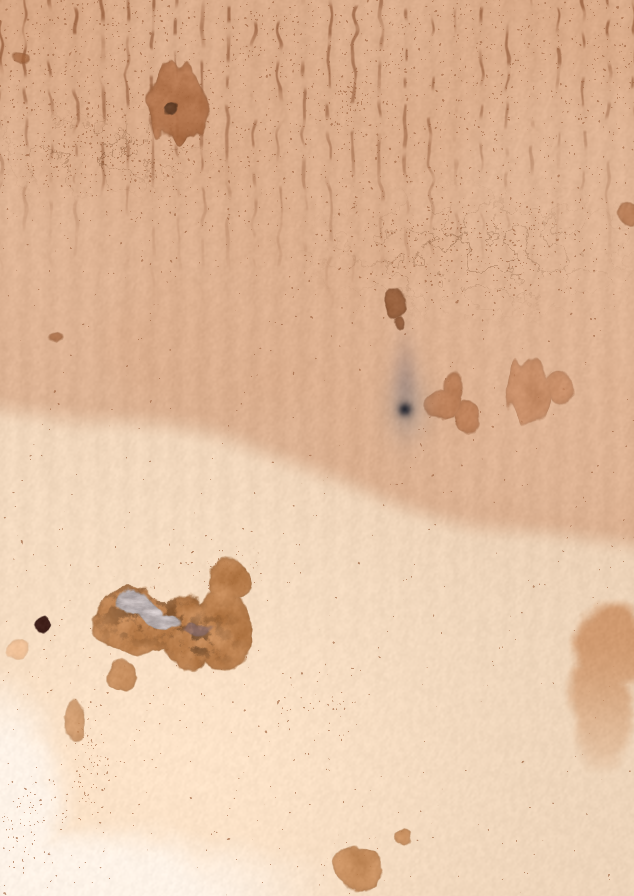
Reproduce this texture procedurally as a Shadertoy shader.

```glsl
// Aged, water-stained cardboard: a brown upper sheet fades across a slanted
// tide line into cream paper. Warped ellipses form the stains; value noise
// adds fibres, cracked corrugation streaks and scattered specks.

float hash(vec2 p) {
    return fract(sin(dot(p, vec2(127.1, 311.7))) * 43758.545);
}

float noise(vec2 p) {
    vec2 i = floor(p), f = fract(p);
    f = f * f * (3. - 2. * f);
    return mix(mix(hash(i), hash(i + vec2(1, 0)), f.x),
               mix(hash(i + vec2(0, 1)), hash(i + 1.), f.x), f.y);
}

float fbm(vec2 p) {
    float sum = 0., amp = .5;
    for (int i = 0; i < 5; i++) {
        sum += amp * noise(p);
        p = mat2(1.6, 1.2, -1.2, 1.6) * p + 7.3;
        amp *= .5;
    }
    return sum;
}

// Approximate signed distance to an ellipse at x, y with radii rx, ry
float blob(vec2 p, float x, float y, float rx, float ry) {
    return (length((p - vec2(x, y)) / vec2(rx, ry)) - 1.) * min(rx, ry);
}

// Soft elliptical falloff, 1 at the center
float glow(vec2 p, float x, float y, float rx, float ry) {
    vec2 d = (p - vec2(x, y)) / vec2(rx, ry);
    return exp(-dot(d, d));
}

// Lays a stain with a slightly darker dried rim
void stain(inout vec3 col, float d, vec3 tint, float strength) {
    float edge = max(.0013, .8 / iResolution.y);
    tint *= 1. - .13 * exp(-abs(d) * 500.);
    col = mix(col, tint, smoothstep(edge, -edge, d) * strength);
}

// Random dots, one per grid cell
float specks(vec2 p, float density) {
    vec2 cell = floor(p), c = .3 + .4 * vec2(hash(cell + 3.), hash(cell + 8.));
    float size = .1 + .2 * hash(cell + 5.);
    return step(hash(cell), density) * smoothstep(size, size * .4, length(fract(p) - c));
}

void mainImage(out vec4 fragColor, in vec2 fragCoord) {
    vec2 p = fragCoord / iResolution.y;
    float cloud = fbm(p * 5.), grain = fbm(p * 45.) - .48;
    // Finely and coarsely warped coordinates for stain outlines
    vec2 q = p + .013 * vec2(grain, fbm(p * 45. + 19.) - .48);
    vec2 w = q + .022 * (vec2(fbm(p * 22. + 4.), fbm(p * 22. + 31.)) - .48);

    // Cream lower sheet, bleached in the lower left corner
    vec3 col = vec3(.95, .85, .745) - .02 * smoothstep(.2, .7, p.x);
    col += .04 * glow(p, .2, .14, .3, .2);
    float bleach = min(blob(w, 0., 0., .36, .085), blob(w, 0., .09, .085, .15));
    col = mix(col, vec3(1, .97, .94), .8 * smoothstep(.012, -.04, bleach));

    // Brown upper sheet and its tide line
    float tide = p.y - .562 + .266 * p.x - .013 * sin(p.x * 13. - 1.6) - .03 * (cloud - .48);
    float age = .75 * smoothstep(.72, 1., p.y) + 1.6 * (cloud - .44);
    vec3 brown = mix(vec3(.875, .705, .58), vec3(.845, .655, .52), clamp(age, 0., 1.));
    brown -= .02 * exp(-abs(tide) * 22.);
    col = mix(col, brown, .85 * smoothstep(-.018, .02, tide) + .15 * smoothstep(-.12, .1, tide));

    // Corrugation: faint bands everywhere, cracked streaks toward the top
    float x = p.x / .0283 + .25 * (noise(p * vec2(25, 60)) - .5);
    float offset = abs(fract(x + .5) - .5);
    col -= .011 * cos(6.2832 * x) * smoothstep(.1, .6, p.y);
    float top = smoothstep(.64, .98, p.y + .12 * (cloud - .5));
    float broken = smoothstep(.35, .7, noise(vec2(floor(x + .5) * 7.7, p.y * 65.)));
    col -= vec3(.19, .22, .22) * top * broken * smoothstep(.1, .015, offset + .08 * grain);
    float worn = glow(p, .11, .83, .09, .035) + glow(p, .53, .72, .12, .05);
    col -= .15 * worn * smoothstep(.025, 0., abs(grain));

    // Specks gathered around worn places
    float density = .004 + .16 * top + .25 * worn + .6 * glow(p, .391, .889, .017, .025)
        + .3 * glow(p, .03, .08, .035, .04) + .18 * glow(p, .36, .21, .035, .03)
        + .25 * glow(p, .25, .37, .045, .025) + .3 * glow(p, .1, .14, .02, .06);
    float dots = max(specks(q * 170., density), specks(q * 260. + 40., density));
    col = mix(col, vec3(.62, .39, .25), .65 * dots);

    // Pale runoff at the right edge
    float d = min(blob(w, .683, .276, .045, .05), blob(w, .672, .21, .036, .075));
    col = mix(col, vec3(.81, .59, .42), smoothstep(.006, -.012, d) * (.3 + .65 * smoothstep(.13, .3, p.y)));

    // Brown stains on the upper sheet
    vec3 umber = vec3(.68, .43, .27) + .16 * grain;
    vec2 ragged = q + vec2(0, .022 * (noise(vec2(p.x * 110., 2)) - .5));
    stain(col, blob(ragged, .199, .886, .034, .043), umber, .9);
    stain(col, blob(q, .191, .879, .006, .006), umber * .55, .9);
    d = min(blob(q, .44, .661, .013, .017), blob(q, .445, .64, .006, .007));
    stain(col, d, umber * .88, .95);
    d = min(blob(q, .494, .548, .02, .019), blob(q, .521, .533, .015, .018));
    stain(col, min(d, blob(q, .506, .567, .01, .018)), umber + .05, .85);
    d = min(blob(ragged, .591, .566, .026, .034), blob(q, .625, .569, .016, .019));
    stain(col, d, umber + .07, .72);
    d = min(blob(q, .022, .936, .01, .007), blob(q, .702, .762, .012, .014));
    stain(col, min(d, blob(q, .061, .621, .008, .005)), umber, .75);

    // Large blotch with a torn silvery core
    vec3 rust = vec3(.73, .49, .29) + .22 * grain;
    d = min(blob(w, .157, .304, .053, .038), blob(w, .246, .298, .03, .046));
    d = min(d, min(blob(w, .256, .352, .021, .026), blob(w, .21, .295, .03, .045)));
    stain(col, d, rust, .95);
    float scab = glow(w, .165, .315, .05, .03) + glow(w, .225, .287, .025, .022);
    col = mix(col, rust * .65, step(d, 0.) * min(scab, 1.) * smoothstep(.4, .62, fbm(p * 110.)));
    d = min(blob(w, .158, .323, .025, .016), blob(w, .18, .309, .024, .01));
    stain(col, d, vec3(.77, .74, .75) + .35 * (fbm(p * vec2(70, 180)) - .48), .95);
    stain(col, blob(w, .225, .299, .016, .006), vec3(.55, .44, .45), .7);

    // Small stains on the cream sheet
    d = min(blob(q, .137, .245, .016, .016), blob(q, .452, .066, .009, .01));
    stain(col, min(d, blob(w, .4, .032, .027, .023)), rust + .02, .88);
    stain(col, blob(w, .086, .198, .011, .02), rust + .07, .75);
    stain(col, blob(q, .021, .276, .011, .011), rust + .2, .6);
    stain(col, blob(q, .047, .302, .009, .009), vec3(.25, .12, .1) + .3 * grain, .95);

    // Blue-black ink spot with an upward smear
    col = mix(col, vec3(.53, .46, .47), .45 * glow(p, .452, .57, .014, .045));
    col = mix(col, vec3(.55), .3 * glow(p, .455, .545, .024, .035));
    col = mix(col, vec3(.13, .14, .18), .92 * glow(p, .452, .543, .0075, .0075));

    // Paper fibres
    col += .028 * (noise(mat2(.9, .4, -.4, .9) * p * vec2(330, 190)) + .6 * noise(p * 420.) - .8);
    fragColor = vec4(clamp(col, 0., 1.), 1);
}
```
